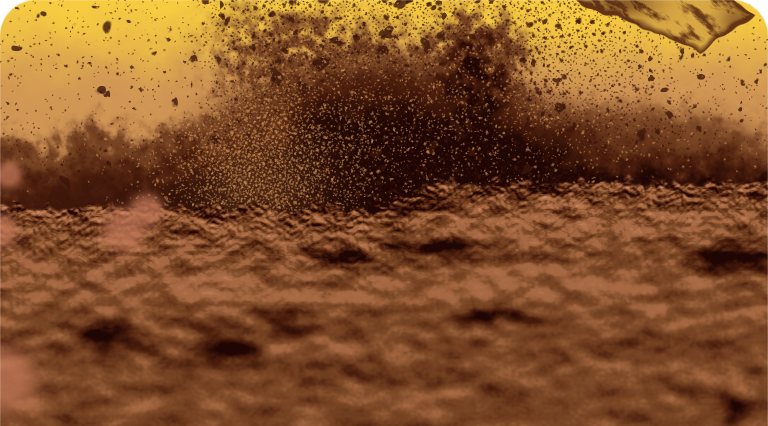
This texture is drawn by a WebGL 2 fragment shader. Its source:

```glsl
#version 300 es
precision highp float;
// Crumbled soil under a golden sky, with a burst of dust and flying clods.
uniform vec2 u_resolution;
out vec4 outColor;

const vec3 GOLD = vec3(0.97, 0.80, 0.25);
const vec3 HAZE = vec3(0.82, 0.59, 0.33);
const vec3 ROSE = vec3(0.75, 0.46, 0.34);
const vec3 TAN = vec3(0.65, 0.41, 0.26);
const vec3 BROWN = vec3(0.47, 0.27, 0.14);
const vec3 UMBER = vec3(0.30, 0.12, 0.05);
const vec3 SOOT = vec3(0.12, 0.02, 0.01);

vec2 hash2(vec2 p) {
  vec3 q = fract(p.xyx * vec3(0.1031, 0.1030, 0.0973));
  q += dot(q, q.yzx + 33.33);
  return fract((q.xx + q.yz) * q.zy);
}

mat2 turn(float a) { return mat2(cos(a), sin(a), -sin(a), cos(a)); }

// Gradient noise, roughly -0.7 to 0.7
float slope(vec2 cell, vec2 f, vec2 o) {
  float a = 6.2832 * hash2(cell + o).x;
  return dot(vec2(cos(a), sin(a)), f - o);
}

float noise(vec2 p) {
  vec2 i = floor(p), f = p - i, u = f * f * (3.0 - 2.0 * f);
  float low = mix(slope(i, f, vec2(0)), slope(i, f, vec2(1, 0)), u.x);
  float high = mix(slope(i, f, vec2(0, 1)), slope(i, f, vec2(1)), u.x);
  return mix(low, high, u.y);
}

float fbm(vec2 p) {
  float sum = 0.0, amp = 1.0;
  for (int i = 0; i < 5; i++) {
    sum += amp * noise(p);
    p = 2.0 * turn(0.64) * p + 7.3;
    amp *= 0.55;
  }
  return sum;
}

float blob(vec2 p, vec2 center, vec2 radius) {
  vec2 d = (p - center) / radius;
  return exp(-dot(d, d));
}

// Scattered lumps on a turned, warped grid
float lumps(vec2 p, float cell, float density, float seed, float px) {
  vec2 g = turn(seed) * p / cell + seed;
  g += 0.7 * vec2(noise(g * 0.43), noise(g * 0.43 + 60.0));
  vec2 id = floor(g), pick = hash2(id + seed + 51.7);
  vec2 d = fract(g) - 0.25 - 0.5 * hash2(id + seed);
  float r = mix(0.09, 0.24, pick.y * pick.y), soft = px / cell;
  float dist = length(d) - r * (1.0 + 0.8 * noise(g * 5.0));
  return step(pick.x, density) * (1.0 - smoothstep(-soft, soft, dist));
}

// Soil tones from shadow (0) to sunlit crumb (1)
vec3 soilTone(float v) {
  vec3 c = mix(SOOT, UMBER, smoothstep(0.0, 0.28, v));
  c = mix(c, BROWN, smoothstep(0.22, 0.5, v));
  c = mix(c, TAN, smoothstep(0.46, 0.70, v));
  return mix(c, vec3(0.83, 0.55, 0.41), smoothstep(0.70, 1.1, v));
}

// Height of the soil: crumbs far away, broad and blurred close by
float soilHeight(vec2 p, float depth) {
  float fine = exp(-depth * 9.0);
  p.y *= 1.6;
  return 0.6 * noise(p * 9.0) + 0.9 * exp(-depth * 2.5) * noise(p * 20.0 + 3.0)
    + 0.9 * (0.12 + fine) * abs(noise(p * 37.0 + 9.0)) + 0.7 * fine * abs(noise(p * 75.0));
}

vec3 air(vec2 p, float px) {
  float cloud = fbm(p * 7.0), grit = fbm(p * 30.0 + 5.0);
  vec3 c = mix(HAZE, GOLD, smoothstep(0.76, 1.0, p.y + 0.05 * cloud));
  float top = 0.575 + 0.14 * blob(p, vec2(0.92, p.y), vec2(0.36, 1.0));
  float band = 1.0 - smoothstep(top - 0.07, top + 0.18, p.y + 0.07 * cloud + 0.05 * grit);
  band *= mix(0.72, 1.0, smoothstep(0.2, 0.65, p.x));
  float plume = 0.80 * blob(p, vec2(1.13, 0.83), vec2(0.09, 0.11))
    + 0.32 * blob(p, vec2(0.64, 0.84), vec2(0.16))
    + 0.30 * blob(p, vec2(0.90, 0.82), vec2(0.20, 0.12))
    + 0.24 * blob(p, vec2(1.42, 0.70), vec2(0.34, 0.09));
  float dust = clamp(band + plume * (0.8 + 0.6 * cloud + 1.1 * grit), 0.0, 1.0);
  c = mix(c, soilTone(0.68 - 0.70 * dust), smoothstep(0.0, 0.3, dust));
  c = mix(c, BROWN, 0.55 * blob(p, vec2(0.60, 0.57), vec2(0.15, 0.13)));
  // Dark clods, then lit grains
  float spread = 0.1 + 0.5 * smoothstep(0.4, 0.65, p.x) * (1.0 - smoothstep(1.25, 1.75, p.x));
  float spray = blob(p, vec2(0.62, 0.60), vec2(0.18, 0.17)) + 0.25 * blob(p, vec2(0.95, 0.74), vec2(0.5, 0.2));
  for (float k = 0.0; k < 4.0; k++)
    c = mix(c, mix(UMBER, SOOT, 0.4), 0.8 * lumps(p, 0.07 * exp2(-k), spread * (0.7 + 0.2 * k), 13.0 + 9.0 * k, px));
  for (float k = 0.0; k < 4.0; k++)
    c = mix(c, HAZE, 0.65 * lumps(p, 0.014 - 0.002 * k, spray, 31.0 + 17.0 * k, px));
  return c;
}

vec3 ground(vec2 p, float depth) {
  float h = soilHeight(p, depth);
  float relief = h - soilHeight(p + vec2(0.3, 1.0) * (0.007 + 0.025 * depth), depth);
  float v = 0.47 + (0.5 + 0.5 * exp(-depth * 12.0)) * relief + 0.22 * h + 0.05 * noise(p * 110.0);
  v += 0.12 * blob(p, vec2(1.25, 0.475), vec2(0.35, 0.045)) - 0.14 * exp(-depth * 30.0);
  v += 0.12 * blob(p, vec2(0.8, 0.335), vec2(1.3, 0.07));
  // Hollows and shaded clods: center, radius
  const vec4 SHADE[9] = vec4[9](
    vec4(0.52, 0.18, 0.075, 0.038), vec4(0.235, 0.21, 0.07, 0.035), vec4(0.67, 0.235, 0.06, 0.025),
    vec4(1.03, 0.415, 0.09, 0.035), vec4(1.72, 0.39, 0.13, 0.035), vec4(1.725, 0.04, 0.03, 0.03),
    vec4(0.82, 0.39, 0.09, 0.03), vec4(0.86, 0.525, 0.2, 0.035), vec4(1.14, 0.26, 0.08, 0.02));
  vec2 w = p + 0.03 * vec2(noise(p * 19.0), noise(p * 19.0 + 40.0));
  for (int i = 0; i < 9; i++) v -= 0.46 * blob(w, SHADE[i].xy, SHADE[i].zw);
  return soilTone(v);
}

// Split boulder: color and coverage
vec4 boulder(vec2 p, float px) {
  float under = 1.547 - 0.407 * p.x - p.y;
  float right = 0.67 * p.x - 0.223 - p.y;
  float shoulder = p.y - 2.285 + 0.745 * p.x;
  float d = max(max(under, right), shoulder) + 0.012 * noise(p * 30.0);
  float veins = fbm(turn(0.64) * p * vec2(14.0, 34.0));
  float dark = smoothstep(0.0, 0.6, veins) + smoothstep(-0.022, 0.0, d);
  dark += 0.7 * blob(p, vec2(1.46, 0.99), vec2(0.08, 0.03)) + 0.6 * blob(p, vec2(1.73, 0.95), vec2(0.04));
  vec3 c = mix(vec3(0.85, 0.66, 0.27), UMBER, min(0.8 * dark, 0.85));
  return vec4(c, 1.0 - smoothstep(-px, px, d));
}

void main() {
  float px = 1.0 / u_resolution.y;
  vec2 p = gl_FragCoord.xy / u_resolution * vec2(1.803, 1.0);
  vec3 c = air(p, px);
  vec4 rock = boulder(p, px);
  c = mix(c, rock.rgb, rock.a);
  // Crumbly horizon, raised on the right
  float rim = 0.515 + 0.055 * smoothstep(0.85, 1.05, p.x);
  rim += 0.025 * noise(vec2(p.x * 14.0, 2.0)) + 0.025 * noise(p * 40.0);
  c = mix(c, ground(p, max(rim - p.y, 0.0)), 1.0 - smoothstep(-0.008, 0.008, p.y - rim));
  // Blurred clods close to the eye: center, radius
  const vec3 NEAR[5] = vec3[5](vec3(0.29, 0.46, 0.055), vec3(0.345, 0.505, 0.045),
    vec3(0.02, 0.59, 0.035), vec3(0.0, 0.46, 0.045), vec3(0.01, 0.11, 0.085));
  for (int i = 0; i < 5; i++)
    c = mix(c, ROSE, 0.75 * smoothstep(0.12, 0.85, blob(p, NEAR[i].xy, NEAR[i].zz)));
  // Rounded upper corners
  vec2 q = vec2(abs(p.x - 0.9015) - 0.8165, p.y - 0.915);
  float edge = length(max(q, 0.0)) - 0.085;
  outColor = vec4(mix(c, vec3(1.0), smoothstep(-px, px, edge)), 1.0);
}
```
